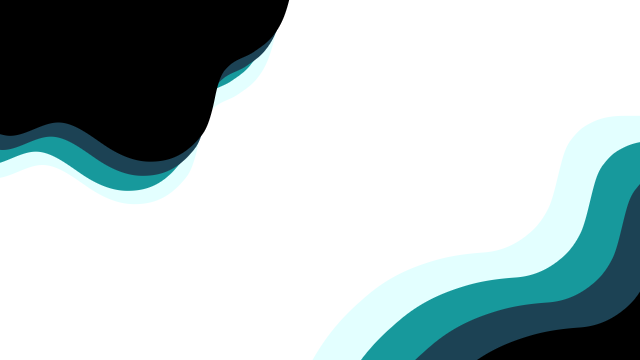
Write a Shadertoy shader that draws this background.

```glsl
// Flat layered waves in two opposite corners of a white canvas.
// Each corner has one smooth height curve (cubic Hermite spline);
// its colour bands are shifted copies of that curve, painted back to front.

const float CANVAS_HEIGHT = 432.0;   // design units per canvas height
const float CANVAS_WIDTH = 768.0;    // design width, used to anchor the right corner
const int KNOTS = 11;
const int LAYERS = 4;

const vec3 PAPER = vec3(1.0);
const vec3 BAND_COLORS[LAYERS] = vec3[LAYERS](
    vec3(0.89, 1.00, 1.00),          // pale cyan
    vec3(0.09, 0.60, 0.61),          // teal
    vec3(0.11, 0.26, 0.33),          // navy
    vec3(0.0));                      // black

// Curve knots: x, height, slope
const vec3 TOP_WAVE[KNOTS] = vec3[KNOTS](
    vec3(0, 271, -0.25), vec3(12, 269, 0), vec3(70, 285, 0),
    vec3(125, 258, -0.68), vec3(180, 238, 0), vec3(243, 271, 1.3),
    vec3(258, 315, 5), vec3(270, 348, 1.2), vec3(305, 370, 0.7),
    vec3(332, 395, 1.5), vec3(347, 432, 4));
const vec3 BOTTOM_WAVE[KNOTS] = vec3[KNOTS](
    vec3(375, 0, 1.75), vec3(440, 77, 0.86), vec3(520, 119, 0.3),
    vec3(580, 129, 0.07), vec3(635, 152, 0.85), vec3(658, 182, 2),
    vec3(667, 210, 4), vec3(676, 245, 3.2), vec3(690, 270, 1.2),
    vec3(710, 285, 0.5), vec3(750, 293, 0));

// Shifts of the top bands, and the even step between the bottom bands
const vec2 TOP_SHIFTS[LAYERS] = vec2[LAYERS](
    vec2(-19, -51), vec2(-27, -35), vec2(-9, -17), vec2(0, 0));
const vec2 BOTTOM_STEP = vec2(38.5, -30.0);

// Approximate signed distance to the curve, positive above it
float waveDistance(vec2 p, vec3 knots[KNOTS]) {
    // Straight continuation beyond both ends
    vec3 end = p.x < knots[0].x ? knots[0] : knots[KNOTS - 1];
    float height = end.y + end.z * (p.x - end.x);
    float slope = end.z;

    for (int i = 0; i < KNOTS - 1; i++) {
        vec3 a = knots[i];
        vec3 b = knots[i + 1];
        if (p.x >= a.x && p.x < b.x) {
            float span = b.x - a.x;
            float t = (p.x - a.x) / span;
            float rise = b.y - a.y;
            float c2 = 3.0 * rise - span * (2.0 * a.z + b.z);
            float c3 = span * (a.z + b.z) - 2.0 * rise;
            height = a.y + t * (span * a.z + t * (c2 + t * c3));
            slope = a.z + t * (2.0 * c2 + 3.0 * t * c3) / span;
        }
    }
    return (p.y - height) / sqrt(1.0 + slope * slope);
}

// Coverage of the inside of a shape with a one-pixel soft edge
float coverage(float inside, float pixel) {
    return clamp(inside / pixel + 0.5, 0.0, 1.0);
}

void mainImage(out vec4 fragColor, in vec2 fragCoord) {
    float pixel = CANVAS_HEIGHT / iResolution.y;
    vec2 topPoint = fragCoord * pixel;
    vec2 bottomPoint = topPoint;
    bottomPoint.x += CANVAS_WIDTH - iResolution.x * pixel;

    vec3 color = PAPER;
    for (int i = 0; i < LAYERS; i++) {
        float top = waveDistance(topPoint - TOP_SHIFTS[i], TOP_WAVE);
        float bottom = -waveDistance(bottomPoint - float(i) * BOTTOM_STEP, BOTTOM_WAVE);
        color = mix(color, BAND_COLORS[i], coverage(max(top, bottom), pixel));
    }
    fragColor = vec4(color, 1.0);
}
```
